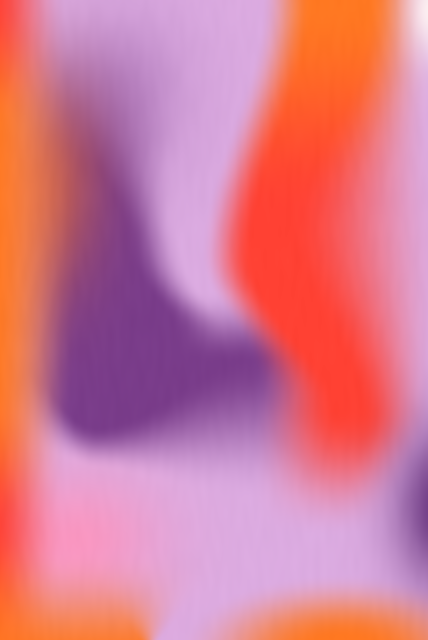
This background is drawn by a Shadertoy shader. Its source:

```glsl
// Soft mesh-like gradient: a purple hook and a red ribbon over lilac,
// framed by orange glows. Each form is a mask built from curved edges whose
// position and blur vary along the canvas; masks are blended back to front.

#define LILAC  vec3(0.86, 0.67, 0.88)
#define PINK   vec3(0.99, 0.58, 0.74)
#define MAUVE  vec3(0.62, 0.39, 0.67)
#define PURPLE vec3(0.475, 0.235, 0.54)
#define PLUM   vec3(0.40, 0.20, 0.49)
#define RED    vec3(1.00, 0.255, 0.20)
#define ORANGE vec3(1.00, 0.47, 0.13)
#define CREAM  vec3(1.00, 0.97, 0.95)
#define CANVAS vec2(1.0, 1.5)
#define STREAK_SCALE vec2(60.0, 14.0)
#define STREAK_GAIN 0.012

// Smooth step from a to b; the limits may run in either direction.
float ramp(float a, float b, float x) {
    float t = clamp((x - a) / (b - a), 0.0, 1.0);
    return t * t * (3.0 - 2.0 * t);
}

// Blurred edge, rising with x around its middle.
float edge(float middle, float blur, float x) {
    return ramp(middle - blur, middle + blur, x);
}

float bell(float x) { return exp(-x * x); }

float glow(vec2 p, vec2 centre, vec2 radius) {
    vec2 q = (p - centre) / radius;
    return exp(-dot(q, q));
}

// Gradient noise, roughly -0.7 to 0.7
float lattice(vec2 cell, vec2 offset) {
    float angle = 6.2832 * fract(sin(dot(cell, vec2(127.1, 311.7))) * 43758.5);
    return dot(vec2(cos(angle), sin(angle)), offset);
}

float noise(vec2 p) {
    vec2 i = floor(p), f = fract(p), u = f * f * (3.0 - 2.0 * f);
    vec2 e = vec2(1.0, 0.0);
    return mix(mix(lattice(i, f), lattice(i + e, f - e), u.x),
               mix(lattice(i + e.yx, f - e.yx), lattice(i + e.xx, f - e.xx), u.x), u.y);
}

// Upright trunk flaring into a short arm, with a slanting soft underside.
float hookMask(vec2 p) {
    float flare = ramp(0.95, 0.72, p.y);
    float side = 0.29 + 0.085 * ramp(1.3, 0.8, p.y) + 0.09 * flare * flare;
    float sideBlur = 0.06 + 0.13 * ramp(0.95, 1.4, p.y);
    float trunk = (1.0 - edge(side, sideBlur, p.x)) * ramp(1.50, 1.10, p.y);
    float arm = (1.0 - edge(0.735, 0.085, p.y)) * (1.0 - edge(0.71, 0.13, p.x));
    float body = 1.0 - (1.0 - trunk) * (1.0 - arm);

    float under = 0.45 + 0.045 * ramp(0.25, 0.6, p.x) + 0.11 * ramp(0.23, 0.02, p.x);
    float underBlur = 0.05 + 0.12 * ramp(0.22, 0.6, p.x) + 0.05 * ramp(0.2, 0.05, p.x);
    return body * edge(under, underBlur, p.y) * edge(0.08, 0.10, p.x);
}

// Ribbon that swings left, then right, with a wide blur on its inner bend.
float ribbonMask(vec2 p) {
    float left = 0.67 - 0.14 * ramp(1.5, 0.9, p.y) + 0.16 * ramp(0.90, 0.56, p.y);
    float leftBlur = 0.06 + 0.045 * ramp(0.75, 0.45, p.y);
    float right = 0.94 - 0.08 * bell((p.y - 0.98) / 0.30) - 0.09 * ramp(0.55, 0.25, p.y);
    float rightBlur = 0.075 + 0.11 * bell((p.y - 0.95) / 0.27);
    return edge(left, leftBlur, p.x) * (1.0 - edge(right, rightBlur, p.x))
         * ramp(0.24, 0.54, p.y);
}

void mainImage(out vec4 fragColor, in vec2 fragCoord) {
    vec2 p = fragCoord / iResolution.xy * CANVAS;

    // Lilac ground with a pink bloom and a mauve haze
    vec3 color = mix(LILAC, PINK, 0.9 * glow(p, vec2(0.17, 0.23), vec2(0.20, 0.16)));
    color = mix(color, MAUVE, 0.4 * glow(p, vec2(0.27, 1.27), vec2(0.19, 0.22)));

    // Purple hook, warmed to brown on its left flank
    color = mix(color, PURPLE, hookMask(p));
    color = mix(color, ORANGE, 0.45 * glow(p, vec2(0.13, 1.07), vec2(0.11, 0.24)));

    // Ribbon, orange at the top
    vec3 ribbon = mix(RED, ORANGE, ramp(1.0, 1.5, p.y));
    color = mix(color, ribbon, ribbonMask(p));

    // Plum shade on the right side
    color = mix(color, PLUM, glow(p, vec2(1.04, 0.31), vec2(0.115, 0.19)));

    // Orange glows along the bottom
    float corner = (1.0 - edge(0.08, 0.13, p.y))
                 * (1.0 - edge(0.35, 0.025 + 0.8 * p.y, p.x));
    color = mix(color, ORANGE, corner);
    float mound = length((p - vec2(0.80, -0.03)) / vec2(0.25, 0.12));
    color = mix(color, ORANGE, ramp(1.55, 0.3, mound));

    // Left strip, shifting between orange and red
    float heat = max(ramp(1.2, 1.5, p.y), bell((p.y - 0.27) / 0.17));
    float strip = 0.065 + 0.025 * bell((p.y - 0.95) / 0.4);
    color = mix(color, mix(ORANGE, RED, heat), 1.0 - edge(strip, strip + 0.02, p.x));

    // Pale light in the upper right corner
    color = mix(color, CREAM, 0.9 * glow(p, vec2(1.01, 1.48), vec2(0.06, 0.12)));

    // Faint upright streaks
    color += STREAK_GAIN * noise(p * STREAK_SCALE);

    fragColor = vec4(color, 1.0);
}
```
